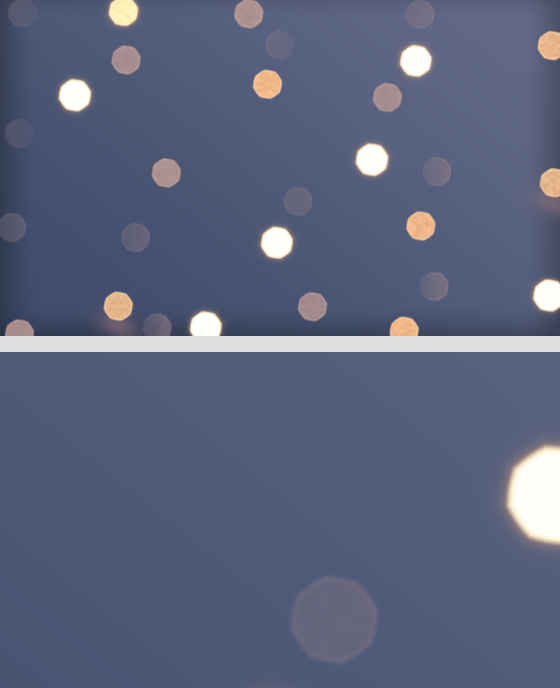
Top: the whole. Bottom: its middle third, enlarged.
Write a Shadertoy shader that draws this background.

```glsl
float hash(vec2 p) {
    return fract(sin(dot(p, vec2(127.1, 311.7))) * 43758.5453);
}

float noise(vec2 p) {
    vec2 cell = floor(p), f = fract(p);
    f = f * f * (3.0 - 2.0 * f);
    return mix(mix(hash(cell), hash(cell + vec2(1, 0)), f.x),
               mix(hash(cell + vec2(0, 1)), hash(cell + vec2(1, 1)), f.x), f.y);
}

// Distance to a rounded octagon, the outline of a lens aperture
float apertureDistance(vec2 q, float radius) {
    q = mat2(0.985, 0.174, -0.174, 0.985) * q;
    vec2 a = abs(q);
    float octagon = max(max(a.x, a.y), (a.x + a.y) * 0.7071);
    return mix(length(q), octagon * 1.04, 0.55) - radius;
}

// Dusk gradient, lighter to the upper right, with darkened borders
vec3 duskSky(vec2 uv) {
    float light = smoothstep(-0.05, 1.1, 0.6 * uv.x + 0.45 * uv.y);
    vec3 sky = mix(vec3(0.245, 0.295, 0.42), vec3(0.385, 0.415, 0.53), light);
    vec2 border = min(uv, 1.0 - uv);
    float vignette = smoothstep(-0.05, 0.07, border.x) * smoothstep(-0.08, 0.10, uv.y)
                   * smoothstep(-0.12, 0.06, 1.0 - uv.y);
    return sky * mix(0.6, 1.0, vignette);
}

// Jittered low-discrepancy scatter, denser near the top and bottom
vec2 lightCentre(float id) {
    vec2 jitter = vec2(hash(vec2(id, 1.7)), hash(vec2(id, 5.3))) - 0.5;
    vec2 c = fract(vec2(0.67, 0.5) + id * vec2(0.7549, 0.5698) + 0.12 * jitter);
    c.y -= 0.08 * sin(6.2832 * c.y);
    return c;
}

void mainImage(out vec4 fragColor, in vec2 fragCoord) {
    vec2 p = fragCoord / iResolution.y;
    vec2 size = iResolution.xy / iResolution.y;
    vec3 color = duskSky(p / size);
    float soft = max(0.004, 1.0 / iResolution.y);

    // Faint lights first, bright ones on top
    for (int i = 28; i >= 0; i--) {
        float id = float(i);
        vec2 q = p - lightCentre(id) * size;
        float tone = hash(vec2(id, 9.1));
        bool white = i < 6, yellow = i == 6, amber = i > 6 && i < 13, mauve = i > 12 && i < 19;

        float radius = white ? 0.046 + 0.003 * tone : 0.043;
        float d = apertureDistance(q, radius);
        float disc = 1.0 - smoothstep(-soft, soft, d);
        float rim = smoothstep(-0.008, -0.002, d);
        float mottle = noise(q * 110.0 + id * 17.0) - 0.5;

        if (white || yellow) {
            // Saturated core with a thin warm fringe
            float fringe = exp(-max(d, 0.0) * 170.0);
            color = mix(color, vec3(0.95, 0.68, 0.48), 0.5 * fringe);
            vec3 core = white ? vec3(1.0, 1.0, 0.985) : vec3(1.0, 0.95, 0.72) + 0.05 * mottle;
            color = mix(color, mix(core, vec3(1.0, 0.93, 0.76), rim * 0.7), disc);
        } else if (amber) {
            // Slanted smudge trailing below a few lights
            if (i % 3 == 1) {
                vec2 s = q + vec2(0.0, 0.06);
                s = vec2(s.x + s.y * 0.6, s.y) / vec2(0.055, 0.04);
                color = mix(color, vec3(0.68, 0.50, 0.50), 0.45 * exp(-dot(s, s)));
            }
            vec3 glow = mix(vec3(0.90, 0.72, 0.56), vec3(1.0, 0.74, 0.53), tone);
            glow += 0.08 * mottle;
            color = mix(color, mix(glow, vec3(1.0, 0.83, 0.63), rim * 0.75), disc * 0.96);
        } else {
            // Translucent discs, the dimmest unevenly lit
            float slope = clamp(0.8 + q.x / radius * (tone - 0.5), 0.0, 1.0);
            float opacity = mauve ? 0.72 + 0.2 * tone : (0.22 + 0.4 * tone) * slope;
            vec3 tint = mauve ? vec3(0.73, 0.60, 0.58) : vec3(0.56, 0.48, 0.52);
            tint += 0.04 * mottle + vec3(0.08, 0.05, 0.03) * rim;
            color = mix(color, tint, disc * opacity);
        }
    }
    fragColor = vec4(color, 1.0);
}
```
